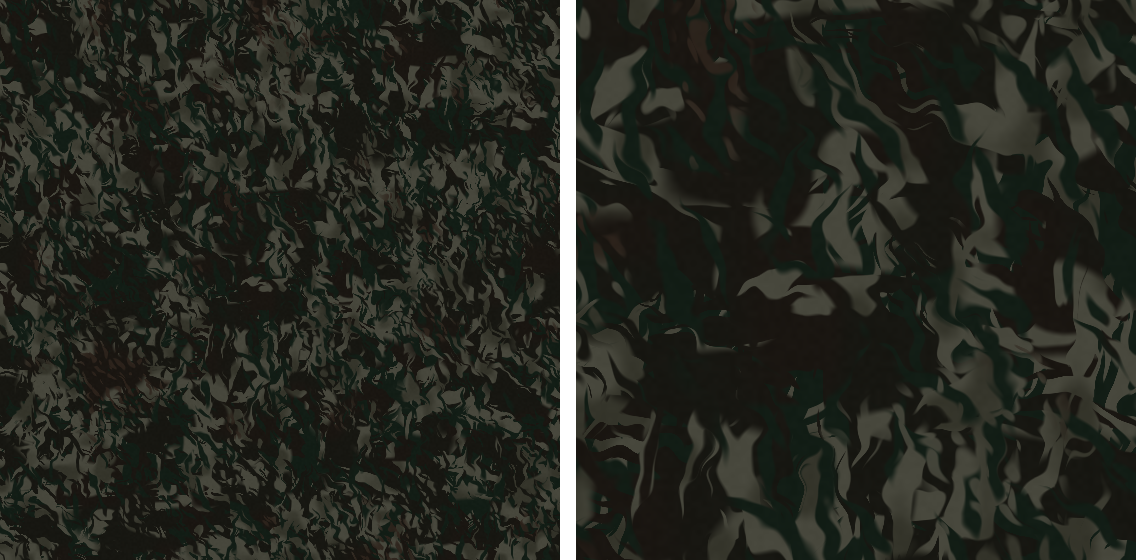
Left, the full canvas; right, a detail of the centre.
Give the GLSL for this pattern, as a WebGL 1 fragment shader.

```glsl
precision highp float;
// Dark brushstroke camouflage: a khaki ground overpainted with upright green
// strokes and slanting near-black strokes, then khaki fans, streaks, blobs and
// dashes, cut by dark slits. Every stroke is an ellipse with fraying ends.

uniform vec2 u_resolution;

float hash(vec2 p) {
  vec3 q = fract(p.xyx * 0.1031);
  q += dot(q, q.yzx + 33.33);
  return fract((q.x + q.y) * q.z);
}

float noise(vec2 p) {
  vec2 cell = floor(p);
  vec2 f = fract(p);
  f = f * f * (3.0 - 2.0 * f);
  return mix(mix(hash(cell), hash(cell + vec2(1.0, 0.0)), f.x),
             mix(hash(cell + vec2(0.0, 1.0)), hash(cell + 1.0), f.x), f.y);
}

vec2 rotate(vec2 p, float angle) {
  float c = cos(angle);
  float s = sin(angle);
  return vec2(c * p.x + s * p.y, c * p.y - s * p.x);
}

// Coverage of one jittered stroke per grid cell; size holds the half axes.
float strokes(vec2 p, float scale, float angle, float spread, vec2 size,
              float fray, float seed) {
  p = p * scale + seed;
  vec2 home = floor(p);
  float field = -1.0;
  for (int j = -1; j <= 1; j++) {
    for (int i = -1; i <= 1; i++) {
      vec2 cell = home + vec2(float(i), float(j));
      vec2 jitter = vec2(hash(cell + 3.7), hash(cell + 19.1)) - 0.5;
      float pick = hash(cell + 41.3);
      vec2 q = rotate(p - cell - 0.5 - 0.8 * jitter,
                      angle + spread * (2.0 * pick - 1.0));
      vec2 halfAxes = size * (0.6 + 0.8 * hash(cell + 57.9));
      q.y += 0.5 * (pick - 0.5) * q.x * q.x;
      float along = q.x / halfAxes.x;
      float fan = q.y / (1.0 + 0.5 * clamp(along, -1.0, 1.3));
      // Bristles keep one width on the canvas, whatever the grid scale.
      float bristle = noise(vec2(q.x * 28.0, fan * 150.0) / scale + 23.0 * pick) - 0.5;
      float ragged = bristle * fray * mix(0.5, 1.6, smoothstep(0.0, 0.9, abs(along)));
      field = max(field, 1.0 - length(q / halfAxes) + ragged);
    }
  }
  // Edge softness is a fixed fraction of the canvas.
  float soft = clamp(0.0011 * scale / size.y, 0.04, 0.3);
  return smoothstep(-soft, soft, field);
}

// Patches where a kind of mark occurs; a higher level makes them rarer.
float patches(vec2 p, float scale, float level) {
  return smoothstep(level - 0.04, level + 0.04, noise(p * scale));
}

void main() {
  vec2 p = gl_FragCoord.xy / min(u_resolution.x, u_resolution.y);

  // A fine wobble breaks up the smooth outlines.
  vec2 wobble = vec2(noise(p * 75.0), noise(p * 75.0 + 71.0)) - 0.5;
  vec2 w = p + 0.011 * wobble;

  // Khaki ground with worn, darker passages
  float wear = smoothstep(0.45, 0.8, noise(p * 38.0 + 9.0));
  vec3 khaki = mix(vec3(0.28, 0.28, 0.237), vec3(0.205, 0.205, 0.165), wear);
  vec3 color = khaki;

  // Upright green strokes
  vec3 green = vec3(0.07, 0.113, 0.083);
  color = mix(color, green, strokes(w, 14.0, 1.35, 0.4, vec2(0.67, 0.36), 1.4, 12.0));

  // Slanting near-black strokes, faintly browner in places
  float rust = smoothstep(0.5, 0.8, noise(p * 17.0 + 37.0));
  vec3 black = mix(vec3(0.088, 0.087, 0.067), vec3(0.1, 0.084, 0.066), rust);
  color = mix(color, black, strokes(w, 12.0, -0.8, 0.8, vec2(0.58, 0.37), 1.2, 47.0));

  // Khaki fans sweeping down to the right, and upright streaks
  float fans = strokes(w, 16.0, -0.5, 0.35, vec2(0.48, 0.13), 1.8, 83.0);
  color = mix(color, khaki, fans * patches(p + 5.0, 14.0, 0.5));
  float streaks = strokes(w, 20.0, 1.35, 0.4, vec2(0.5, 0.13), 1.4, 131.0);
  color = mix(color, khaki, streaks * patches(p + 8.0, 13.0, 0.55));

  // Small khaki blobs facing any way
  float blobs = strokes(w, 25.0, 0.3, 1.5, vec2(0.38, 0.24), 1.1, 173.0);
  color = mix(color, khaki, blobs * patches(p + 3.0, 16.0, 0.58));

  // Dark slits cutting through everything
  vec3 slitColor = mix(black, green, patches(p + 6.0, 15.0, 0.5));
  float slits = strokes(w, 26.0, -1.2, 0.6, vec2(0.55, 0.1), 0.9, 211.0);
  color = mix(color, slitColor, slits);

  // Sparse clusters of tiny dashes, browner where the black is tinged
  float dashes = strokes(w, 58.0, -1.0, 0.4, vec2(0.4, 0.14), 0.5, 29.0);
  vec3 dashColor = mix(khaki, vec3(0.18, 0.14, 0.11), rust);
  color = mix(color, dashColor, 0.9 * dashes * patches(p + 4.0, 12.0, 0.64));

  // Faint cloth grain
  color += 0.012 * (noise(p * 300.0) - 0.5);
  gl_FragColor = vec4(color, 1.0);
}
```
